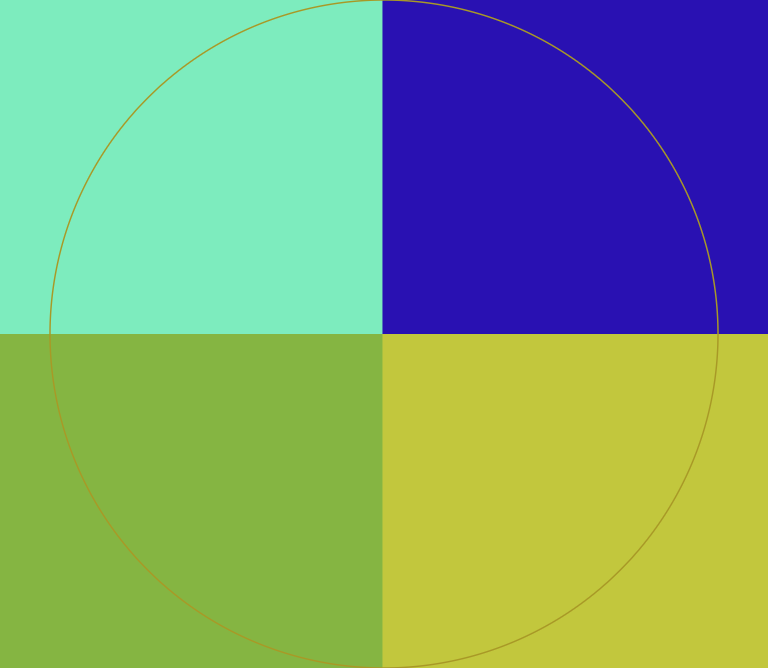
Give the GLSL for this background, as a WebGL 2 fragment shader.

```glsl
#version 300 es
precision highp float;
// Four flat colour quadrants with a hairline gold circle that
// touches the top and bottom edges. Built from smoothed axis
// splits and a ring distance function in canvas-height units.

uniform vec2 u_resolution;
out vec4 fragColor;

const vec3 MINT   = vec3(0.49, 0.925, 0.745);
const vec3 INDIGO = vec3(0.16, 0.065, 0.70);
const vec3 GREEN  = vec3(0.52, 0.71, 0.26);
const vec3 OLIVE  = vec3(0.76, 0.78, 0.24);
const vec3 GOLD   = vec3(0.66, 0.60, 0.15);

const vec2 SPLIT = vec2(0.498, 0.5);   // quadrant corner, fraction of canvas
const float RING_RADIUS = 0.5;         // in canvas heights
const float RING_WIDTH = 0.0022;

// Smoothed step, one pixel wide, centred on zero distance
float edge(float dist, float pixel) {
    return clamp(dist / pixel + 0.5, 0.0, 1.0);
}

// Distance to a circle outline of the given width
float ringDistance(vec2 p, float radius, float width) {
    return abs(length(p) - radius) - 0.5 * width;
}

// Blend of the four quadrants around a corner point
vec3 quadrants(vec2 p, float pixel) {
    float right = edge(p.x, pixel);
    float upper = edge(p.y, pixel);
    vec3 bottomRow = mix(GREEN, OLIVE, right);
    vec3 topRow = mix(MINT, INDIGO, right);
    return mix(bottomRow, topRow, upper);
}

void main() {
    float pixel = 1.0 / u_resolution.y;
    vec2 canvas = u_resolution * pixel;
    vec2 p = gl_FragCoord.xy * pixel;

    // Background quadrants
    vec3 color = quadrants(p - SPLIT * canvas, pixel);

    // Hairline circle centred on the canvas
    float ring = ringDistance(p - 0.5 * canvas, RING_RADIUS, RING_WIDTH);
    color = mix(color, GOLD, 1.0 - edge(ring, pixel));

    fragColor = vec4(color, 1.0);
}
```
